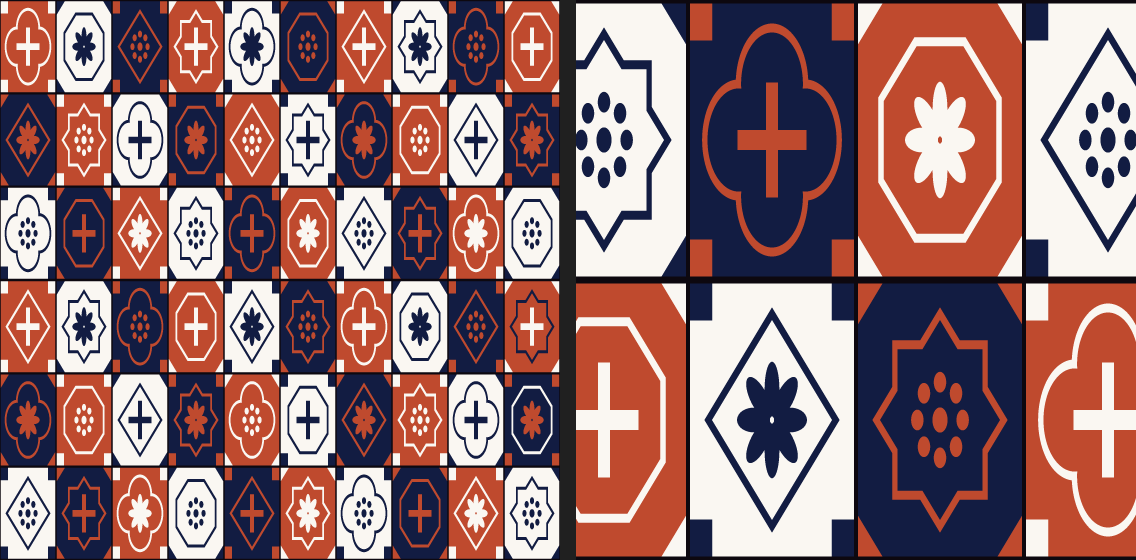
Left, the full canvas; right, a detail of the centre.
A WebGL 1 fragment shader for this pattern:

```glsl
precision highp float;
// Tall three-colour tiles in a ten by six grid, each with corners, an outline frame and a centre motif.

uniform vec2 u_resolution;

#define GRID vec2(10.0, 6.0)
#define RED vec3(0.75, 0.29, 0.18)
#define CREAM vec3(0.98, 0.97, 0.95)
#define NAVY vec3(0.07, 0.11, 0.26)
#define GROUT vec3(0.05, 0.03, 0.06)
#define GROUT_HALF 0.0125
#define STROKE_HALF 0.016
#define FRAME_RADIUS 0.38
#define CORNER_SQUARE 0.145
#define CORNER_TRIANGLE 0.17
#define SAMPLES 4

// Colour cycle: each ground takes the next colour as its ink.
vec3 palette(float index) {
  float i = mod(index, 3.0);
  return i < 0.5 ? RED : (i < 1.5 ? CREAM : NAVY);
}

// Mirror the plane into one eighth, centred on the x axis.
vec2 foldEight(vec2 p) {
  vec2 q = abs(p);
  if (q.y > q.x) q = q.yx;
  vec2 normal = vec2(-0.38268, 0.92388);
  return q - 2.0 * max(dot(q, normal), 0.0) * normal;
}

// Frame outlines
float quatrefoil(vec2 p) {
  vec2 q = abs(p);
  if (q.y > q.x) q = q.yx;
  return length(q - vec2(0.2, 0.0)) - 0.2;
}

float octagon(vec2 p) {
  return foldEight(p).x - FRAME_RADIUS * 0.92388;
}

float diamond(vec2 p) {
  return (abs(p.x) + abs(p.y) - FRAME_RADIUS) * 0.70711;
}

float star(vec2 p) {
  float square = max(abs(p.x), abs(p.y)) - FRAME_RADIUS * 0.70711;
  return min(square, diamond(p));
}

float frame(vec2 p, float kind) {
  if (kind < 0.5) return quatrefoil(p);
  if (kind < 1.5) return octagon(p);
  if (kind < 2.5) return diamond(p);
  return star(p);
}

// Centre motifs
float cross(vec2 p) {
  vec2 q = abs(p);
  if (q.y > q.x) q = q.yx;
  return max(q.x - 0.205, q.y - 0.036);
}

float flower(vec2 p) {
  vec2 petal = (foldEight(p) - vec2(0.11, 0.0)) / vec2(0.098, 0.044);
  return length(petal) - 1.0;
}

float dots(vec2 p) {
  float ring = length(foldEight(p) - vec2(0.135, 0.0)) - 0.037;
  return min(ring, length(p) - 0.045);
}

float motif(vec2 p, float kind) {
  if (kind < 0.5) return cross(p);
  if (kind < 1.5) return flower(p);
  return dots(p);
}

// Colour at a grid position, with rows counted from the top.
vec3 tileColour(vec2 position) {
  vec2 cell = floor(position);
  vec2 p = fract(position) - 0.5;
  vec2 edge = 0.5 - abs(p);

  float ground = mod(cell.x - cell.y + 6.0, 3.0);
  vec3 ink = palette(ground + 1.0);
  vec3 colour = palette(ground);

  // Square and triangular corners alternate along each row.
  bool squareCorner = mod(cell.x + mod(cell.y, 3.0), 2.0) < 0.5;
  float corner = squareCorner ? max(edge.x, edge.y) - CORNER_SQUARE
                              : edge.x + edge.y - CORNER_TRIANGLE;
  if (corner < 0.0) colour = ink;

  // Two tiles in the last column have a frame in the third colour.
  bool oddFrame = cell.x > 8.5 && abs(cell.y - 3.5) < 1.0;
  float outline = abs(frame(p, mod(cell.x + 2.0 * cell.y, 4.0)));
  if (outline < STROKE_HALF) colour = oddFrame ? palette(ground + 2.0) : ink;

  if (motif(p, mod(cell.x + cell.y, 3.0)) < 0.0) colour = ink;
  return min(edge.x, edge.y) < GROUT_HALF ? GROUT : colour;
}

void main() {
  // Average a small sample grid per pixel to smooth every edge.
  vec3 sum = vec3(0.0);
  for (int j = 0; j < SAMPLES; j++) {
    for (int i = 0; i < SAMPLES; i++) {
      vec2 offset = (vec2(float(i), float(j)) + 0.5) / float(SAMPLES) - 0.5;
      vec2 uv = (gl_FragCoord.xy + offset) / u_resolution;
      sum += tileColour(vec2(uv.x, 1.0 - uv.y) * GRID);
    }
  }
  gl_FragColor = vec4(sum / float(SAMPLES * SAMPLES), 1.0);
}
```
